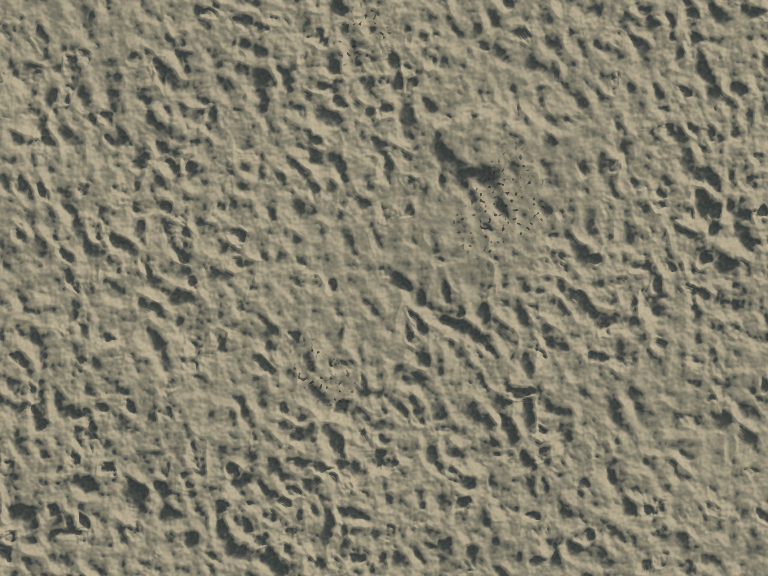
A Shadertoy shader for this texture:

```glsl
// Trampled beach sand seen from above, in low raking sunlight

vec2 hash2(vec2 p) {
    vec3 q = fract(p.xyx * vec3(0.1031, 0.1030, 0.0973));
    q += dot(q, q.yzx + 33.33);
    return fract((q.xx + q.yz) * q.zy);
}

// Gradient noise, roughly -0.5 to 0.5
float noise(vec2 p) {
    vec2 i = floor(p), f = p - i;
    vec2 u = f * f * f * (f * (f * 6.0 - 15.0) + 10.0);
    vec4 g;
    for (int k = 0; k < 4; k++) {
        vec2 corner = vec2(k & 1, k >> 1);
        g[k] = dot(hash2(i + corner + 57.0) * 2.0 - 1.0, f - corner);
    }
    return mix(mix(g.x, g.y, u.x), mix(g.z, g.w, u.x), u.y);
}

// Scattered crumbled footprints with low rims; some carry a tread
float footprints(vec2 p) {
    vec2 cell = floor(p);
    float crumble = 0.9 * noise(p * 2.1 + 17.0) + 0.4 * noise(p * 4.7);
    float height = 0.0;
    for (int y = -1; y <= 1; y++)
    for (int x = -1; x <= 1; x++) {
        vec2 id = cell + vec2(x, y);
        vec2 place = hash2(id), shape = hash2(id + 131.0);
        vec2 d = p - id - 0.15 - 0.7 * place;
        float angle = 0.3 + (shape.x - 0.5) * 2.8;
        float c = cos(angle), s = sin(angle);
        d = vec2(c * d.x + s * d.y, c * d.y - s * d.x);
        float r = length(d / vec2(0.19 + 0.1 * shape.y, 0.28 + 0.2 * place.x)) + crumble;
        float depth = 0.03 + 0.25 * shape.y * shape.y;
        float inside = 1.0 - smoothstep(0.2, 1.15, r);
        height += depth * (0.2 * exp(-9.0 * (r - 1.25) * (r - 1.25)) - inside);
        height += 0.012 * inside * step(0.65, place.y) * sin(d.y * 32.0);
    }
    return height;
}

float segmentDistance(vec2 p, vec2 a, vec2 b) {
    vec2 d = b - a;
    return length(p - a - d * clamp(dot(p - a, d) / dot(d, d), 0.0, 1.0));
}

float sandHeight(vec2 p) {
    vec2 warped = p + 0.016 * vec2(noise(p * 14.0), noise(p * 14.0 + 40.0));
    warped += 0.006 * vec2(noise(p * 38.0 + 9.0), noise(p * 38.0 + 60.0));
    // Dents stretch a little along the falling diagonal
    vec2 q = vec2(dot(warped, vec2(1.0, 0.4)), dot(warped, vec2(-0.35, 0.8)));
    float activity = clamp(0.95 + 0.8 * noise(p * 2.7 + 8.0), 0.65, 1.2);

    float h = footprints(warped * 23.0 + 3.0) / 23.0;
    float hollow = noise(q * 20.0);
    h -= 0.042 * sqrt(hollow * hollow + 0.001);
    h += 0.018 * noise(q * 33.0 + 11.0);
    h += 0.008 * noise(p * 65.0);
    h += 0.0028 * noise(p * 125.0 + 4.0);
    h *= activity;
    h += 0.02 * noise(p * 6.0 + 20.0);

    // One broad mound and one long gouge, both ragged
    float ragged = noise(p * 17.0 + 50.0);
    float mound = length((warped - vec2(0.85, 0.76)) / vec2(0.085, 0.07)) + 0.5 * ragged;
    h += 0.026 * (1.0 - smoothstep(0.5, 1.2, mound));
    float gouge = segmentDistance(warped, vec2(0.69, 0.51), vec2(0.85, 0.39)) + 0.016 * ragged;
    h -= 0.016 * (1.0 - smoothstep(0.0, 0.02, gouge));
    return h;
}

void mainImage(out vec4 fragColor, in vec2 fragCoord) {
    vec2 p = fragCoord / iResolution.y;
    vec2 sun = normalize(vec2(0.65, 0.76));

    // Slope rising toward the sun turns away from its light
    float h = sandHeight(p);
    float e = 0.0016;
    float slope = (sandHeight(p + sun * e) - sandHeight(p - sun * e)) / (2.0 * e);

    // Steepest horizon toward the sun gives the cast shadow
    float horizon = 0.0;
    for (int k = 1; k <= 6; k++) {
        float reach = 0.005 * float(k);
        horizon = max(horizon, (sandHeight(p + sun * reach) - h) / reach);
    }
    float shadow = smoothstep(0.4, 1.15, horizon);

    // Tone, with soft highlights and fine grain
    float tone = 0.55 + (slope < 0.0 ? 0.19 * tanh(-slope) : -0.14 * min(slope, 1.6));
    tone = mix(tone, 0.21, 0.8 * shadow);
    tone += 0.07 * noise(p * 170.0) + 0.03 * noise(p * 3.0 + 70.0);

    vec3 shadeColor = vec3(0.24, 0.26, 0.25);
    vec3 sunlitColor = vec3(0.70, 0.66, 0.57);
    vec3 color = mix(shadeColor, sunlitColor, (tone - 0.24) / 0.46);
    color.b -= 0.012 * smoothstep(0.3, 0.5, tone);

    // Rare dark litter
    float litter = smoothstep(0.2, 0.4, noise(p * 130.0 + 5.0))
                 * smoothstep(0.32, 0.45, noise(p * 4.0 + 31.0));
    color = mix(color, vec3(0.16, 0.15, 0.13), 0.7 * litter);
    fragColor = vec4(color, 1.0);
}
```
